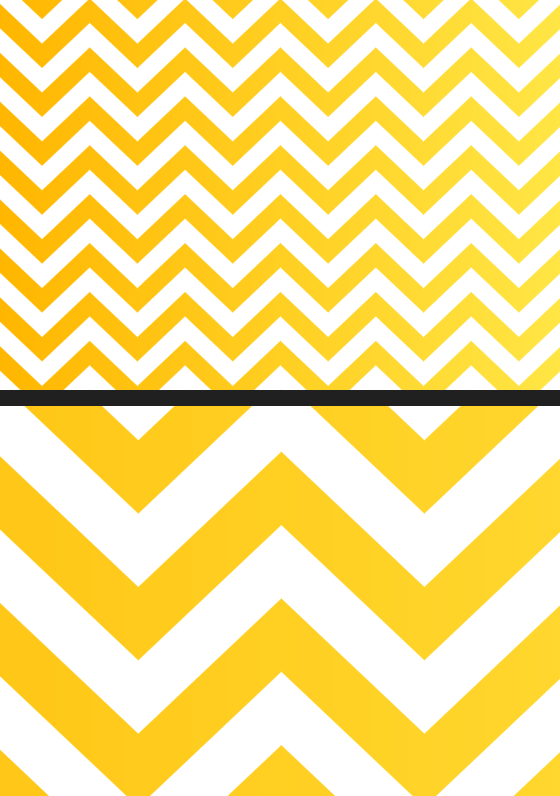
Top: the whole. Bottom: its middle third, enlarged.
Reproduce this pattern procedurally as a WebGL 2 fragment shader.

```glsl
#version 300 es
precision highp float;
// Horizontal chevron stripes on white, shaded from amber to lemon.
// A triangle wave bends the rows; the signed distance to each stripe edge
// gives smooth coverage, and a left-to-right ramp gives the colour.

uniform vec2 u_resolution;
out vec4 fragColor;

// Lengths are fractions of the canvas width (x) or height (y, from the top).
const float ZIGZAG_PERIOD = 0.1703;   // peak to peak
const float FIRST_PEAK_X  = 0.1602;
const float ROW_PERIOD    = 0.1254;   // stripe to stripe
const float FIRST_PEAK_Y  = 0.1216;   // upper edge of a stripe at its peak
const float ZIGZAG_HEIGHT = 0.1156;   // peak to valley
const float STRIPE_SHARE  = 0.5;      // stripe thickness within a row
const float EDGE_SOFTNESS = 0.8;      // half width of the edge blend

const vec3 PAPER = vec3(0.996, 1.0, 0.996);
const vec3 AMBER = vec3(1.0, 0.715, 0.0);
const vec3 GOLD  = vec3(1.0, 0.812, 0.133);
const vec3 LEMON = vec3(1.0, 0.9, 0.27);

// 0 at the peaks, 1 at the valleys
float triangleWave(float x) {
    return 1.0 - abs(2.0 * fract(x) - 1.0);
}

// Signed distance to the nearest stripe, in rows, measured vertically
float stripeDistance(vec2 p) {
    float bend = ZIGZAG_HEIGHT * triangleWave((p.x - FIRST_PEAK_X) / ZIGZAG_PERIOD);
    float row = (p.y - FIRST_PEAK_Y - bend) / ROW_PERIOD;
    float fromCentre = abs(fract(row - 0.5 * STRIPE_SHARE + 0.5) - 0.5);
    return fromCentre - 0.5 * STRIPE_SHARE;
}

vec3 stripeColour(float x) {
    return x < 0.5 ? mix(AMBER, GOLD, 2.0 * x) : mix(GOLD, LEMON, 2.0 * x - 1.0);
}

void main() {
    vec2 p = gl_FragCoord.xy / u_resolution;
    p.y = 1.0 - p.y;

    // Turn the vertical distance into one perpendicular to the slanted edge
    float slope = 2.0 * ZIGZAG_HEIGHT * u_resolution.y / (ZIGZAG_PERIOD * u_resolution.x);
    float edge = stripeDistance(p) * ROW_PERIOD * u_resolution.y * inversesqrt(1.0 + slope * slope);
    float coverage = 1.0 - smoothstep(-EDGE_SOFTNESS, EDGE_SOFTNESS, edge);

    fragColor = vec4(mix(PAPER, stripeColour(p.x), coverage), 1.0);
}
```
